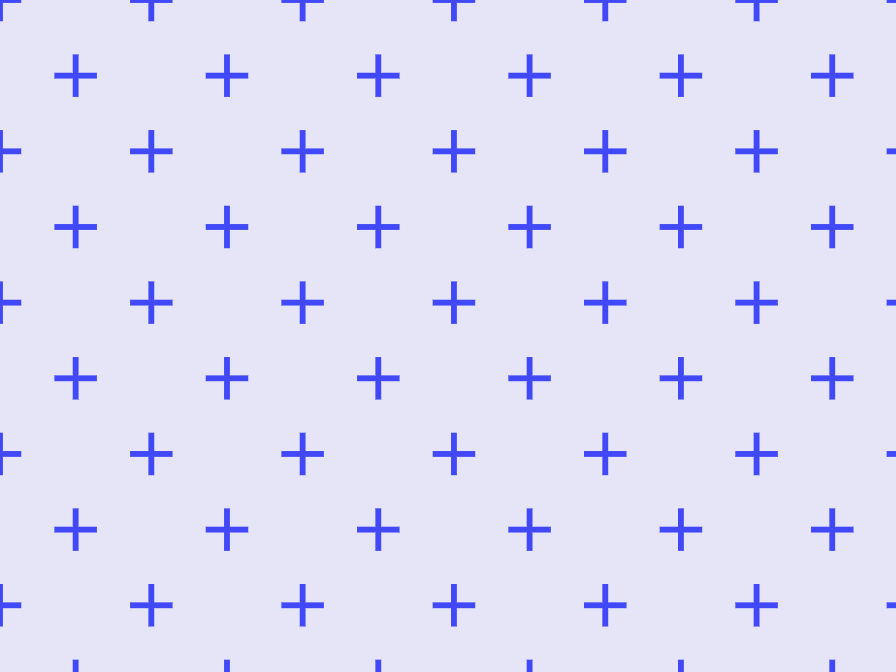
This pattern is drawn by a Shadertoy shader. Its source:

```glsl
// Staggered rows of thin blue plus signs on a pale lavender ground

#define REPEATS_DOWN 4.441              // lattice cells per canvas height
#define ARM_LENGTH 0.1405               // centre to tip, in cells
#define ARM_HALF_WIDTH 0.0193           // half the stroke, in cells
#define GROUND_COLOR vec3(0.898, 0.898, 0.969)
#define PLUS_COLOR vec3(0.255, 0.282, 0.969)

// Signed distance to an axis-aligned box
float boxDistance(vec2 p, vec2 halfSize) {
    vec2 d = abs(p) - halfSize;
    return length(max(d, 0.0)) + min(max(d.x, d.y), 0.0);
}

// Signed distance to a plus: the union of two crossed bars
float plusDistance(vec2 p) {
    vec2 bar = vec2(ARM_LENGTH, ARM_HALF_WIDTH);
    return min(boxDistance(p, bar), boxDistance(p, bar.yx));
}

// Offset from the nearest point of a unit lattice
vec2 repeatCell(vec2 p) {
    return fract(p + 0.5) - 0.5;
}

void mainImage(out vec4 fragColor, in vec2 fragCoord) {
    // Cell coordinates, anchored at the top left corner
    float cellsPerPixel = REPEATS_DOWN / iResolution.y;
    vec2 p = vec2(fragCoord.x, iResolution.y - fragCoord.y) * cellsPerPixel;

    // Two square lattices, the second shifted by half a cell
    float d = min(plusDistance(repeatCell(p)), plusDistance(repeatCell(p + 0.5)));

    // One-pixel edge smoothing
    float coverage = clamp(0.5 - d / cellsPerPixel, 0.0, 1.0);
    fragColor = vec4(mix(GROUND_COLOR, PLUS_COLOR, coverage), 1.0);
}
```
